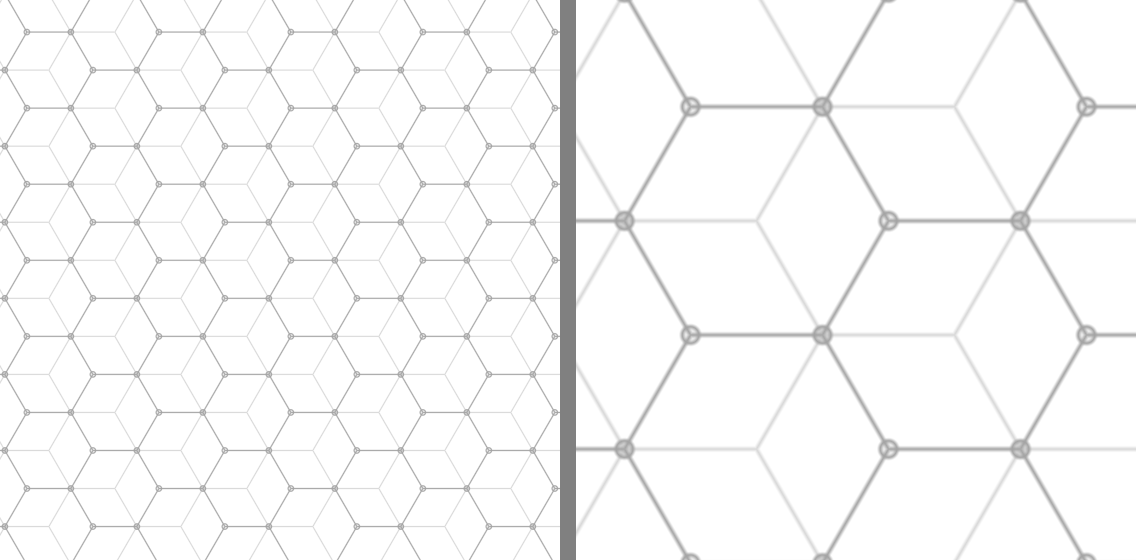
Left, the full canvas; right, a detail of the centre.
Write a WebGL 2 fragment shader that draws this pattern.

```glsl
#version 300 es
precision highp float;
// Grey honeycomb with ringed nodes; three faint spokes turn each hexagon into a cube.

uniform vec2 u_resolution;
out vec4 outColor;

// Placement, as fractions of the canvas
const vec2 CELL = vec2(0.23568, 0.13585);   // one repeat holds two hexagons
const vec2 ORIGIN = vec2(0.4408, 0.5352);   // centre of one hexagon

// Sizes, in hexagon sides
const float EDGE_HALF_WIDTH = 0.0135;
const float SPOKE_HALF_WIDTH = 0.0120;
const float RING_RADIUS = 0.062;
const float RING_HALF_WIDTH = 0.0125;
const float SOFTNESS = 0.018;

// Colours
const vec3 PAPER = vec3(1.0);
const vec3 SPOKE_COLOR = vec3(0.84);
const vec3 EDGE_COLOR = vec3(0.65);
const vec3 RING_COLOR = vec3(0.64);
const vec3 NODE_FILL = vec3(0.78);
const float PLAIN_FILL = 0.3;    // nodes where only edges meet
const float SPOKED_FILL = 0.65;  // nodes where spokes meet too

const float SQRT3 = 1.7320508;
const float APOTHEM = 0.5 * SQRT3;
const vec2 LATTICE = vec2(3.0, SQRT3);

// Offset from the nearest hexagon centre
vec2 hexLocal(vec2 p) {
    vec2 a = p - LATTICE * round(p / LATTICE);
    vec2 shifted = p - 0.5 * LATTICE;
    vec2 b = shifted - LATTICE * round(shifted / LATTICE);
    return dot(a, a) < dot(b, b) ? a : b;
}

float hexEdgeDistance(vec2 q) {
    q = abs(q);
    return APOTHEM - max(q.y, dot(q, vec2(APOTHEM, 0.5)));
}

// Distance to a segment from the centre to a unit direction
float spokeDistance(vec2 q, vec2 direction) {
    return length(q - direction * clamp(dot(q, direction), 0.0, 1.0));
}

float coverage(float d, float halfWidth, float soft) {
    return 1.0 - smoothstep(halfWidth - soft, halfWidth + soft, d);
}

void main() {
    vec2 uv = gl_FragCoord.xy / u_resolution.y;
    vec2 q = hexLocal((uv - ORIGIN) / CELL * LATTICE);
    float pixel = LATTICE.x / (CELL.x * u_resolution.y);
    float soft = max(SOFTNESS, 0.75 * pixel);

    // Mirror vertically: spokes and nodes are symmetric about the x axis
    vec2 m = vec2(q.x, abs(q.y));
    vec2 leftCorner = vec2(-1.0, 0.0);
    vec2 upperCorner = vec2(0.5, APOTHEM);

    float spoke = min(spokeDistance(m, leftCorner), spokeDistance(m, upperCorner));
    float spokedNode = min(distance(m, leftCorner), distance(m, upperCorner));
    float plainNode = min(distance(m, -leftCorner),
                          distance(m, vec2(-upperCorner.x, upperCorner.y)));
    float node = min(spokedNode, plainNode);
    float fill = spokedNode < plainNode ? SPOKED_FILL : PLAIN_FILL;

    // Layers from back to front
    vec3 color = mix(PAPER, SPOKE_COLOR, coverage(spoke, SPOKE_HALF_WIDTH, soft));
    color = mix(color, NODE_FILL, fill * coverage(node, RING_RADIUS, soft));
    color = mix(color, EDGE_COLOR, coverage(hexEdgeDistance(q), EDGE_HALF_WIDTH, soft));
    color = mix(color, RING_COLOR, coverage(abs(node - RING_RADIUS), RING_HALF_WIDTH, soft));
    outColor = vec4(color, 1.0);
}
```
